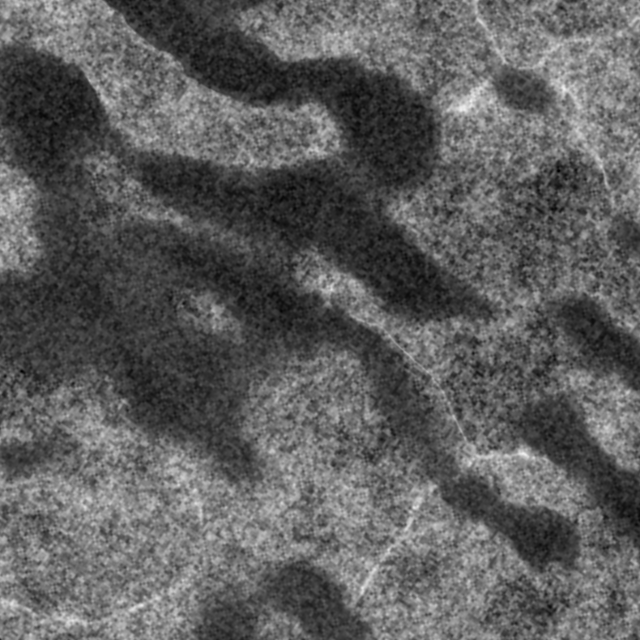
Give the GLSL for this texture, as a WebGL 2 fragment shader.

```glsl
#version 300 es
precision highp float;
// Grey mineral surface: dark elongated hollows run down a diagonal band,
// made from layered sines plus stretched noise. Pale veins follow warped
// cell borders, and mottling with fine grain covers everything.

uniform vec2 u_resolution;
out vec4 fragColor;

const float BAND_ANGLE = -0.56;
const vec2 BAND_CENTRE = vec2(0.6, 0.67);

float hash(vec2 p) {
  vec3 q = fract(p.xyx * 0.1031);
  q += dot(q, q.yzx + 33.33);
  return fract((q.x + q.y) * q.z);
}

vec2 hash2(vec2 p) {
  return vec2(hash(p + 17.3), hash(p + 91.7));
}

mat2 rotation(float angle) {
  float c = cos(angle), s = sin(angle);
  return mat2(c, s, -s, c);
}

float noise(vec2 p) {
  vec2 i = floor(p), f = fract(p);
  f = f * f * (3.0 - 2.0 * f);
  float low = mix(hash(i), hash(i + vec2(1, 0)), f.x);
  float high = mix(hash(i + vec2(0, 1)), hash(i + vec2(1, 1)), f.x);
  return mix(low, high, f.y);
}

// Layered noise, centred on zero
float layers(vec2 p, int count, float gain) {
  float sum = 0.0, weight = 1.0, total = 0.0;
  for (int i = 0; i < count; i++) {
    sum += weight * (noise(p) - 0.5);
    total += weight;
    weight *= gain;
    p = rotation(0.7) * p * 2.1 + 11.4;
  }
  return sum / total;
}

// Layered sines that bend straight outlines
vec2 sineWarp(vec2 p, float frequency, float amount) {
  vec2 offset = vec2(0.0);
  for (int i = 0; i < 3; i++) {
    offset += amount * sin(frequency * (p.yx + offset.yx) + vec2(1.1, 4.3) * float(i + 1));
    frequency *= 1.9;
    amount *= 0.55;
  }
  return p + offset;
}

// Gap between nearest and second nearest cell points: zero on a border
float cellBorder(vec2 p) {
  vec2 cell = floor(p);
  float nearest = 8.0, second = 8.0;
  for (int y = -1; y <= 1; y++) {
    for (int x = -1; x <= 1; x++) {
      vec2 id = cell + vec2(x, y);
      float d = distance(p, id + hash2(id));
      second = min(second, max(nearest, d));
      nearest = min(nearest, d);
    }
  }
  return second - nearest;
}

// Positive inside the dark hollows
float hollowField(vec2 p) {
  vec2 bent = sineWarp(p, 9.0, 0.018) + 0.022 * layers(p * 24.0, 2, 0.6);
  vec2 q = rotation(-BAND_ANGLE) * (bent - BAND_CENTRE);
  float band = exp(-pow(q.y / 0.25, 2.0));
  float streaks = sin(36.0 * q.y - 3.6 * q.x - 2.6 + 0.9 * sin(11.0 * q.x));
  float knots = sin(19.0 * q.x + 13.0 * q.y + 1.0);
  float blobs = 2.1 * layers(q * vec2(4.0, 7.0) + 5.2, 2, 0.45);
  return blobs + band * (0.33 + 0.42 * streaks + 0.24 * knots) - 0.34;
}

float veinGlow(vec2 p) {
  vec2 bent = sineWarp(p, 13.0, 0.022) + 0.016 * layers(p * 30.0, 2, 0.6);
  float border = cellBorder(bent * 2.9 + 3.6);
  float presence = smoothstep(0.38, 0.6, noise(p * 3.6 + 8.1));
  float core = exp(-pow(border / 0.022, 2.0));
  float halo = exp(-pow(border / 0.11, 2.0));
  return presence * (0.17 * core + 0.06 * halo);
}

float stoneTone(vec2 p) {
  float broad = 0.22 * layers(p * 5.0 + 2.7, 2, 0.5);
  float mottle = 0.36 * layers(p * 18.0, 3, 0.9);
  float curl = noise(sineWarp(p, 40.0, 0.007) * 27.0 + 40.0);
  float filament = 1.0 - abs(2.0 * curl - 1.0);
  return 0.45 + broad + mottle + 0.1 * (filament - 0.65);
}

// Half-dark patches with a clear outline
float duskPatch(vec2 p) {
  vec2 bent = rotation(0.9) * sineWarp(p, 12.0, 0.02);
  return smoothstep(0.08, 0.2, layers(bent * vec2(6.5, 3.5) + 21.0, 2, 0.35));
}

float fineGrain(vec2 p) {
  return 0.5 * (noise(p * 150.0) + noise(rotation(0.6) * p * 235.0)) - 0.5;
}

void main() {
  vec2 p = gl_FragCoord.xy / min(u_resolution.x, u_resolution.y);

  float field = hollowField(p);
  float softness = mix(0.05, 0.16, noise(p * 4.0 + 31.0));
  float hollow = smoothstep(-softness, softness, field);
  float rim = 0.05 * exp(-pow((field + 0.22) / 0.12, 2.0));

  // Blend stone into hollows, then add veins and grain
  float stone = stoneTone(p) + rim - 0.12 * duskPatch(p);
  float shadow = mix(0.24, 0.155, smoothstep(0.05, 0.45, field));
  shadow += 0.07 * layers(p * 14.0 + 6.0, 2, 0.6);
  float tone = mix(stone, shadow, hollow);
  tone += veinGlow(p) * (1.0 - 0.8 * hollow);
  tone += fineGrain(p) * mix(0.5, 0.27, hollow);

  fragColor = vec4(vec3(clamp(tone, 0.0, 1.0)), 1.0);
}
```
